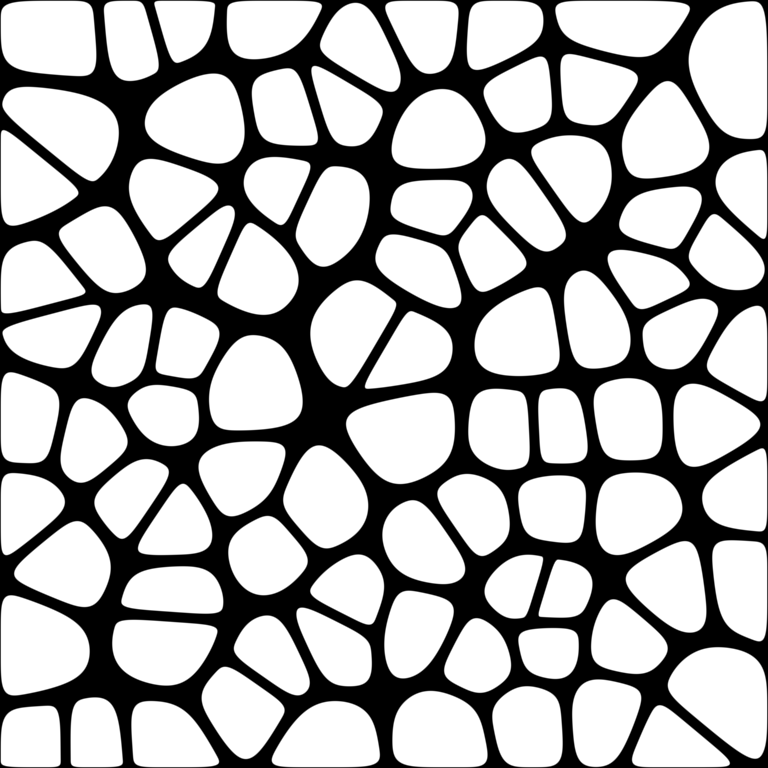
Reproduce this pattern procedurally as a three.js fragment shader.

```glsl
varying vec2 vUv;

const float GRID = 10.0;
const float ROUNDNESS = 5.0;

vec2 hash2(vec2 p) {
  vec3 q = fract(p.xyx * vec3(0.1031, 0.1030, 0.0973));
  q += dot(q, q.yzx + 33.33);
  return fract((q.xx + q.yz) * q.zy);
}

// Jittered pebble centre; empty or outside cells are sent far away
vec2 seedPoint(vec2 cell) {
  bool outside = any(lessThan(cell, vec2(0.0))) || any(greaterThan(cell, vec2(GRID - 0.5)));
  bool empty = hash2(cell + 37.0).x < 0.1;
  return outside || empty ? vec2(1000.0) : cell + 0.1 + 0.8 * hash2(cell + 5.0);
}

// Adds one bounding line: xy collects the gradient, z the power sum
void addSide(inout vec3 sum, vec2 offset, vec2 normal, float reach) {
  float u = max(dot(offset, normal) / reach, 0.0);
  float slope = pow(u, ROUNDNESS - 1.0);
  sum += vec3(normal * slope / reach, slope * u);
}

// Signed distance to the rounded Voronoi cell around the nearest seed
float pebbleDistance(vec2 p) {
  vec2 seed = vec2(1000.0);
  for (int j = -2; j <= 2; j++) {
    for (int i = -2; i <= 2; i++) {
      vec2 candidate = seedPoint(floor(p) + vec2(float(i), float(j)));
      if (distance(p, candidate) < distance(p, seed)) seed = candidate;
    }
  }

  vec2 offset = p - seed;
  vec3 sum = vec3(0.0);

  // Sides shared with neighbours, pulled in to leave a gap
  for (int j = -2; j <= 2; j++) {
    for (int i = -2; i <= 2; i++) {
      vec2 toOther = seedPoint(floor(seed) + vec2(float(i), float(j))) - seed;
      float halfway = 0.5 * length(toOther);
      if (halfway < 0.001) continue;
      addSide(sum, offset, 0.5 * toOther / halfway, max(halfway - 0.065, 0.3 * halfway));
    }
  }

  // Sides along the canvas border
  addSide(sum, offset, vec2(-1.0, 0.0), seed.x - 0.01);
  addSide(sum, offset, vec2(0.0, -1.0), seed.y - 0.01);
  addSide(sum, offset, vec2(1.0, 0.0), GRID - seed.x - 0.01);
  addSide(sum, offset, vec2(0.0, 1.0), GRID - seed.y - 0.01);

  float total = max(sum.z, 1e-6);
  float radius = pow(total, 1.0 / ROUNDNESS);
  float steepness = length(sum.xy) * radius / total;
  return (radius - 1.0) / max(steepness, 0.01);
}

void main() {
  float d = pebbleDistance(vUv * GRID);
  float pebble = 1.0 - smoothstep(-0.012, 0.012, d);
  gl_FragColor = vec4(vec3(pebble), 1.0);
}
```
